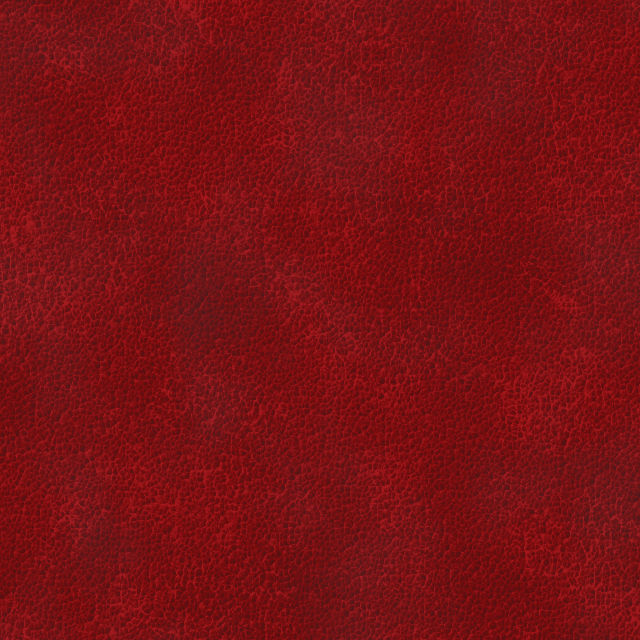
Give the GLSL for this texture, as a WebGL 1 fragment shader.

```glsl
precision highp float;

uniform vec2 u_resolution;

// Colours
const vec3 SHADOW_RED = vec3(0.345, 0.062, 0.065);
const vec3 LEATHER_RED = vec3(0.472, 0.048, 0.054);
const vec3 CREASE_RED = vec3(0.645, 0.090, 0.105);
const vec3 DULL_TINT = vec3(-0.012, 0.034, 0.038);

// Sizes, as cells or radians across the canvas
const vec2 GRAIN_SCALE = vec2(128.0, 108.0);
const vec2 PORE_SCALE = vec2(185.0, 165.0);
const vec2 UPRIGHT_SCALE = vec2(72.0, 27.0);
const vec2 SLANTED_SCALE = vec2(25.0, 66.0);
const float SLANT_ANGLE = 0.5;
const float MOTTLE_SCALE = 6.0;
const float PATCH_SCALE = 8.0;
const float WARP_SCALE = 45.0;
const float WARP_AMOUNT = 0.0032;

// Strengths, in steps of tone
const float NET_STRENGTH = 0.34;
const float TILT_STRENGTH = 0.62;
const float PORE_STRENGTH = 0.30;
const float CREASE_STRENGTH = 0.38;
const float MOTTLE_STRENGTH = 0.13;
const float CREASE_WIDTH = 0.22;
const float MEAN_TONE = 0.45;
const vec2 LIGHT_DIRECTION = vec2(-0.8, 0.6);

const mat2 OCTAVE_TURN = mat2(0.8, 0.6, -0.6, 0.8);

vec2 hash2(vec2 cell) {
  vec3 q = fract(cell.xyx * vec3(0.1031, 0.1030, 0.0973));
  q += dot(q, q.yzx + 33.33);
  return fract((q.xx + q.yz) * q.zy);
}

// Layered, bent sines, roughly -1 to 1
float waves(vec2 p) {
  float sum = 0.0;
  float amplitude = 0.55;
  for (int i = 0; i < 5; i++) {
    p = OCTAVE_TURN * p * 1.7 + vec2(2.3, 4.1);
    sum += amplitude * sin(p.x + 1.4 * sin(p.y * 0.8)) * cos(p.y + sin(p.x * 0.7));
    amplitude *= 0.62;
  }
  return sum;
}

// Cellular noise: x is the gap to the cell border, yz the offset to its centre
vec3 cells(vec2 p) {
  vec2 base = floor(p);
  vec2 local = p - base;
  vec2 nearest = vec2(0.0);
  float first = 9.0;
  float second = 9.0;
  for (int y = -1; y <= 1; y++) {
    for (int x = -1; x <= 1; x++) {
      vec2 cell = vec2(float(x), float(y));
      vec2 offset = cell + hash2(base + cell) - local;
      float d = length(offset);
      if (d < first) {
        second = first;
        first = d;
        nearest = offset;
      } else {
        second = min(second, d);
      }
    }
  }
  return vec3(second - first, nearest);
}

// Side-lit slope of a cell, faded out at its border
float slope(vec3 cell) {
  return -dot(cell.yz, LIGHT_DIRECTION) * smoothstep(0.0, 0.2, cell.x);
}

float creases(vec2 p) {
  return 1.0 - smoothstep(0.0, CREASE_WIDTH, cells(p).x);
}

mat2 rotation(float angle) {
  float c = cos(angle);
  float s = sin(angle);
  return mat2(c, s, -s, c);
}

void main() {
  vec2 uv = gl_FragCoord.xy / min(u_resolution.x, u_resolution.y);
  vec2 bend = vec2(waves(uv * WARP_SCALE), waves(uv * WARP_SCALE + 17.0));
  vec2 hide = uv + WARP_AMOUNT * bend;

  // Fine pebbled grain with smaller pores
  vec3 pebble = cells(hide * GRAIN_SCALE);
  float net = 1.0 - smoothstep(0.0, 0.5, pebble.x);
  float pores = slope(cells(rotation(0.7) * hide * PORE_SCALE + 70.0));

  // Thin creases, upright and slanted, gathered in broad patches
  float uprightMask = smoothstep(-0.6, 0.7, waves(uv * PATCH_SCALE + 5.0));
  float slantedMask = smoothstep(0.0, 0.8, waves(uv * PATCH_SCALE + 31.0));
  float upright = creases(hide * UPRIGHT_SCALE) * uprightMask;
  float slanted = creases(rotation(SLANT_ANGLE) * hide * SLANTED_SCALE + 40.0) * slantedMask;
  float crease = max(upright, slanted);

  // Broad mottling and worn, duller areas
  float mottle = waves(uv * MOTTLE_SCALE + 9.0);
  float dull = smoothstep(-0.5, 0.9, waves(uv * MOTTLE_SCALE + 23.0));

  float tone = MEAN_TONE + MOTTLE_STRENGTH * mottle;
  tone += NET_STRENGTH * (net - 0.45) + TILT_STRENGTH * slope(pebble);
  tone += PORE_STRENGTH * pores + CREASE_STRENGTH * (crease - 0.14);

  vec3 colour = mix(SHADOW_RED, LEATHER_RED, clamp(tone * 2.0, 0.0, 1.0));
  colour = mix(colour, CREASE_RED, clamp(tone * 2.0 - 1.0, 0.0, 1.0));
  colour += DULL_TINT * dull;
  gl_FragColor = vec4(colour, 1.0);
}
```
